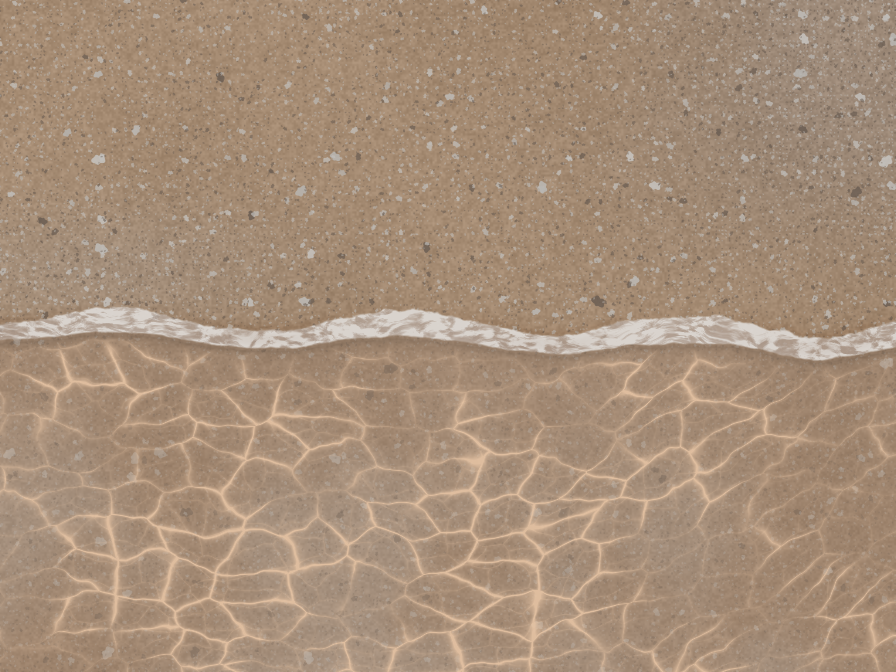
This texture is drawn by a WebGL 2 fragment shader. Its source:

```glsl
#version 300 es
precision highp float;

uniform vec2 u_resolution;
out vec4 fragColor;

const float TAU = 6.2831853;
const vec3 DRY_SAND = vec3(0.640, 0.538, 0.440);
const vec3 GREY_SAND = vec3(0.600, 0.528, 0.465);
const vec3 PALE_SAND = vec3(0.660, 0.585, 0.515);
const vec3 WET_SAND = vec3(0.620, 0.510, 0.415);
const vec3 WATER_HAZE = vec3(0.630, 0.553, 0.485);
const vec3 CAUSTIC = vec3(0.900, 0.765, 0.640);
const vec3 FOAM_LIGHT = vec3(0.860, 0.840, 0.820);
const vec3 FOAM_THIN = vec3(0.690, 0.625, 0.580);
const vec3 PEBBLE_PALE = vec3(0.760, 0.750, 0.735);
const vec3 PEBBLE_DARK = vec3(0.400, 0.350, 0.310);
const float WAVE_LENGTH = 0.425;
const float CREST_X = 0.175;
const vec2 CAUSTIC_CELLS = vec2(11.5, 19.0);

vec2 hash2(vec2 p) {
    uvec2 v = uvec2(ivec2(p) + 4096) * 1664525u + 1013904223u;
    v.x += v.y * 1664525u;
    v.y += v.x * 1664525u;
    v ^= v >> 16u;
    v.x += v.y * 1664525u;
    v.y += v.x * 1664525u;
    v ^= v >> 16u;
    return vec2(v & 65535u) / 65535.0;
}

float noise(vec2 p) {
    vec2 i = floor(p), f = fract(p);
    f = f * f * (3.0 - 2.0 * f);
    float low = mix(hash2(i).x, hash2(i + vec2(1, 0)).x, f.x);
    float high = mix(hash2(i + vec2(0, 1)).x, hash2(i + vec2(1, 1)).x, f.x);
    return mix(low, high, f.y);
}

float fbm(vec2 p) {
    float sum = 0.0, amp = 0.533;
    for (int i = 0; i < 4; i++) {
        sum += amp * noise(p);
        p = mat2(1.6, 1.2, -1.2, 1.6) * p + 17.3;
        amp *= 0.5;
    }
    return sum;
}

// Gap between the two nearest cell centres: zero along cell borders
float cellGap(vec2 p) {
    vec2 base = floor(p);
    float nearest = 9.0, second = 9.0;
    for (int y = -1; y <= 1; y++)
    for (int x = -1; x <= 1; x++) {
        vec2 id = base + vec2(x, y);
        float d = length(id + 0.1 + 0.8 * hash2(id) - p);
        second = min(second, max(nearest, d));
        nearest = min(nearest, d);
    }
    return second - nearest;
}

// Scattered pebbles: x is coverage, y is a random tone
vec2 pebbles(vec2 p, float cells, float density, float radius) {
    vec2 id = floor(p * cells);
    vec2 pick = hash2(id + 91.0), spot = hash2(id + 333.0);
    vec2 d = fract(p * cells) - mix(vec2(0.3), vec2(0.7), spot);
    float angle = atan(d.y, d.x);
    float wobble = 1.0 + 0.22 * sin(2.0 * angle + TAU * spot.x) + 0.12 * sin(5.0 * angle + TAU * spot.y);
    float r = radius * mix(0.5, 1.0, pick.y) * wobble;
    float aa = 0.75 * cells / u_resolution.y;
    float cover = 1.0 - smoothstep(r - aa, r + aa, length(d));
    return vec2(cover * step(pick.x, density), fract(pick.y * 7.0 + spot.x));
}

void main() {
    vec2 p = gl_FragCoord.xy / u_resolution.y;

    // Shoreline profile, with ragged foam limits
    float swell = cos(TAU * (p.x - CREST_X) / WAVE_LENGTH);
    float shore = 0.5145 - 0.0165 * p.x + 0.0135 * swell + 0.010 * smoothstep(1.2, 1.34, p.x);
    shore += 0.008 * (fbm(vec2(p.x * 13.0, 2.0)) - 0.5);
    float halfWidth = 0.0145 + 0.0035 * p.x + 0.003 * swell;
    float h = p.y - shore;
    float upper = halfWidth + 0.012 * (fbm(p * vec2(42.0, 25.0)) - 0.5) - h;
    float lower = halfWidth + 0.007 * (fbm(p * 32.0 + 40.0) - 0.5) + h;
    float water = 1.0 - smoothstep(-0.004, 0.004, h);

    // Broad sand and water tones
    float patches = fbm(p * 4.0 + 8.0);
    float greyZone = smoothstep(0.72, 1.25, p.x + 0.35 * (patches - 0.5)) * smoothstep(0.48, 0.85, p.y);
    float paleZone = exp(-dot((p - vec2(0.15, 0.60)) * vec2(3.6, 11.0), (p - vec2(0.15, 0.60)) * vec2(3.6, 11.0)));
    vec3 dry = mix(DRY_SAND, GREY_SAND, 0.85 * greyZone);
    dry = mix(dry, PALE_SAND, 0.65 * paleZone);
    float haze = smoothstep(0.3, 0.65, patches) * smoothstep(0.49, 0.2, p.y);
    vec3 wet = mix(WET_SAND, WATER_HAZE, 0.25 + 0.6 * haze);
    vec3 color = mix(dry, wet, water) + 0.055 * (patches - 0.5);

    // Sand grain
    float grain = noise(p * 310.0) + 0.7 * noise(p * 150.0 + 70.0) - 0.85;
    color += grain * mix(0.065, 0.045, water);

    // Pebbles, from coarse to fine
    float gritty = 0.6 * greyZone + 0.5 * paleZone;
    for (int i = 0; i < 4; i++) {
        float k = float(i);
        float cells = 23.0 * pow(2.05, k);
        float density = (0.10 + 0.075 * k) * (1.0 + gritty);
        vec2 stone = pebbles(p + 0.137 * k, cells, density, 0.20 + 0.035 * k);
        float dark = step(0.78 - 0.07 * k, stone.y);
        vec3 tone = mix(PEBBLE_PALE, PEBBLE_DARK, dark) * (0.94 + 0.12 * stone.y);
        color = mix(color, tone, stone.x * (0.85 - 0.13 * k) * mix(1.0, 0.48, water));
    }

    // Caustic net: warped cells, flatter and more slanted to the right
    vec2 warp = vec2(fbm(p * 9.0), fbm(p * 9.0 + 31.0)) - 0.5;
    vec2 q = p + 0.065 * warp;
    q.y -= 0.28 * smoothstep(0.6, 1.35, p.x) * (q.x - 0.6);
    float gap = cellGap(q * CAUSTIC_CELLS);
    float fineGap = cellGap(q * CAUSTIC_CELLS * 1.7 + 13.0);
    float strength = smoothstep(0.27, 0.65, fbm(p * vec2(7.0, 11.0) + 51.0));
    float net = 0.75 * exp(-gap * 17.0) + 0.20 * exp(-gap * 4.0);
    net += 0.20 * exp(-fineGap * 12.0);
    float submerged = smoothstep(0.0, 0.035, -h - halfWidth);
    float fade = mix(1.0, 0.75, smoothstep(0.75, 1.3, p.x));
    color = mix(color, CAUSTIC, clamp(net * (0.25 + 0.95 * strength) * fade, 0.0, 0.9) * submerged);

    // Damp rim above the foam and soft shadow beneath it
    float rim = exp(-abs(upper + 0.004) * 170.0) * (0.6 - 0.4 * swell);
    float shadow = exp(-abs(lower + 0.005) * 160.0);
    color *= 1.0 - vec3(0.07, 0.11, 0.15) * rim - 0.11 * shadow;

    // Foam: streaked body between two brighter lips
    float inside = min(upper, lower);
    float body = smoothstep(-0.0015, 0.0025, inside);
    float streaks = fbm(p * vec2(65.0, 170.0) + 9.0 * warp);
    float lip = exp(-max(inside, 0.0) * 210.0);
    float whiteness = clamp(smoothstep(0.25, 0.68, streaks) + 0.35 * lip + 0.12 * swell, 0.0, 1.0);
    vec3 foam = mix(FOAM_THIN, FOAM_LIGHT, whiteness);
    color = mix(color, foam, body * mix(0.72, 0.96, whiteness));

    fragColor = vec4(clamp(color, 0.0, 1.0), 1.0);
}
```
